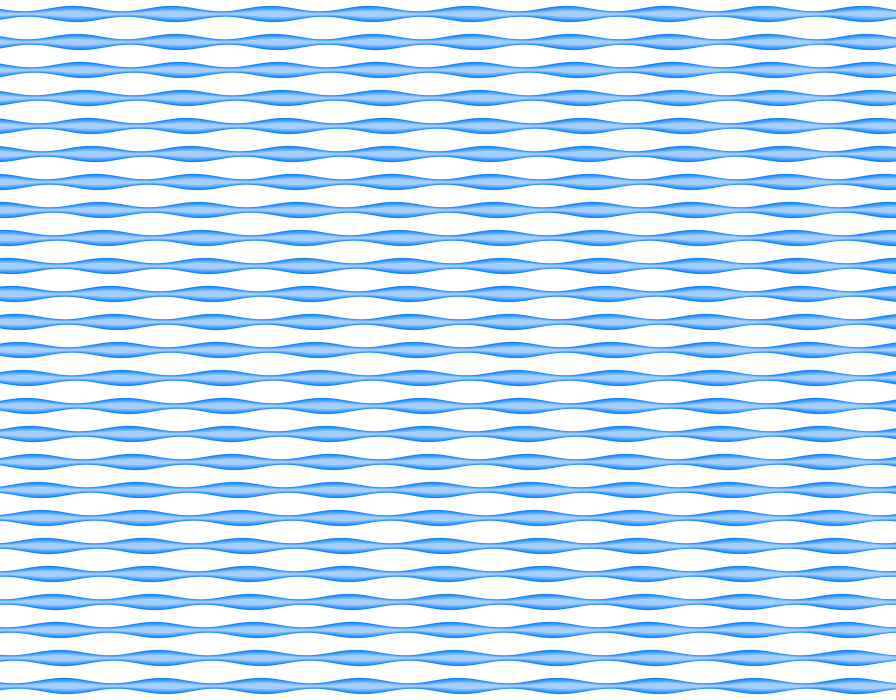
This pattern is drawn by a Shadertoy shader. Its source:

```glsl
// Rows of horizontal blue ribbons that swell and narrow, shaded in nested bands.

// Half thickness of a band whose edge follows a cosine along the row.
float bandHalf(float mean, float swell, float phase) {
    return mean + swell * cos(phase);
}

// Lays one band over the colour beneath it, with a smoothed edge.
vec3 layBand(vec3 under, vec3 tint, float halfHeight, float dist, float pixel) {
    return mix(under, tint, clamp((halfHeight - dist) / pixel + 0.5, 0.0, 1.0));
}

void mainImage(out vec4 fragColor, in vec2 fragCoord) {
    // One unit is the height of a row; 25 rows fill the canvas.
    float pixel = 25.0 / iResolution.y;
    vec2 p = fragCoord * pixel;
    float row = 24.0 - floor(p.y);
    float y = fract(p.y) - 0.5;
    float dist = abs(y);

    // Swellings drift right from row to row; lower edges trail the upper ones.
    float phase = 6.28319 * (p.x - 2.67 - 0.133 * row) / 3.525;
    phase += 0.12 * sign(y);

    // Inner bands slip gradually out of step toward the right.
    float slip = 0.006 * p.x;

    vec3 color = vec3(1.0);
    color = layBand(color, vec3(0.09, 0.52, 1.0), bandHalf(0.194, 0.097, phase), dist, pixel);
    color = layBand(color, vec3(0.27, 0.62, 1.0), bandHalf(0.156, 0.078, phase - slip), dist, pixel);
    color = layBand(color, vec3(0.47, 0.72, 1.0), bandHalf(0.113, 0.060, phase - 2.0 * slip), dist, pixel);
    color = layBand(color, vec3(0.64, 0.81, 1.0), bandHalf(0.069, 0.044, phase - 3.0 * slip), dist, pixel);

    fragColor = vec4(color, 1.0);
}
```
